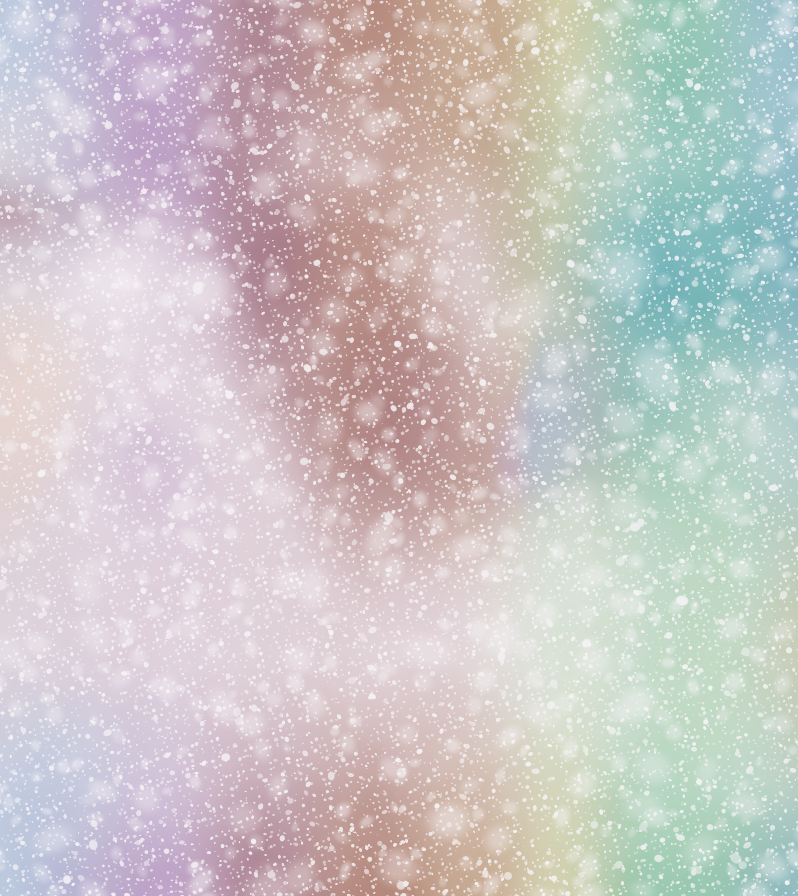
Reproduce this background procedurally as a WebGL 1 fragment shader.

```glsl
precision highp float;
// Pastel rainbow sky with drifting mist, soft out-of-focus spots and falling snow.

uniform vec2 u_resolution;

// Rainbow stops, from left to right
const vec3 BLUE  = vec3(0.75, 0.80, 0.88);
const vec3 LILAC = vec3(0.77, 0.67, 0.80);
const vec3 ROSE  = vec3(0.70, 0.55, 0.60);
const vec3 CLAY  = vec3(0.73, 0.57, 0.53);
const vec3 TAN   = vec3(0.79, 0.68, 0.59);
const vec3 STRAW = vec3(0.83, 0.82, 0.69);
const vec3 MINT  = vec3(0.58, 0.78, 0.70);
const vec3 SKY   = vec3(0.58, 0.74, 0.79);
// Glows and mist
const vec3 TEAL  = vec3(0.42, 0.69, 0.72);
const vec3 LEAF  = vec3(0.72, 0.84, 0.72);
const vec3 SAND  = vec3(0.74, 0.72, 0.57);
const vec3 PEACH = vec3(0.91, 0.83, 0.79);
const vec3 SLATE = vec3(0.64, 0.70, 0.77);
const vec3 PINK_MIST  = vec3(0.89, 0.84, 0.87);
const vec3 GREEN_MIST = vec3(0.85, 0.89, 0.85);
const vec3 SNOW = vec3(0.97, 0.96, 0.97);

const float WARP = 0.09;         // how far noise bends the colours
const float CLOUD_LIGHT = 0.5;   // strength of the cloudy mottling
const float SPOT_ALPHA = 0.5;    // opacity of the blurred spots
const float FLAKE_ALPHA = 0.9;   // opacity of the sharp snow

float hash(vec2 p) {
  return fract(sin(dot(p, vec2(127.1, 311.7))) * 43758.5);
}

float noise(vec2 p) {
  vec2 i = floor(p), f = fract(p);
  f = f * f * (3.0 - 2.0 * f);
  return mix(mix(hash(i), hash(i + vec2(1.0, 0.0)), f.x),
             mix(hash(i + vec2(0.0, 1.0)), hash(i + 1.0), f.x), f.y);
}

float fbm(vec2 p) {
  float sum = 0.0, gain = 0.5;
  for (int i = 0; i < 5; i++) {
    sum += gain * noise(p);
    p = mat2(1.6, 1.2, -1.2, 1.6) * p + 7.3;
    gain *= 0.5;
  }
  return sum;
}

vec3 rainbow(float x) {
  vec3 c = mix(BLUE, LILAC, smoothstep(0.0, 0.20, x));
  c = mix(c, ROSE,  smoothstep(0.20, 0.33, x));
  c = mix(c, CLAY,  smoothstep(0.33, 0.45, x));
  c = mix(c, TAN,   smoothstep(0.45, 0.60, x));
  c = mix(c, STRAW, smoothstep(0.60, 0.71, x));
  c = mix(c, MINT,  smoothstep(0.70, 0.84, x));
  return mix(c, SKY, smoothstep(0.85, 1.0, x));
}

// Elliptical falloff: 1 at the centre, 0 far away
float glow(vec2 p, vec2 centre, vec2 radius) {
  vec2 q = (p - centre) / radius;
  return exp(-dot(q, q));
}

// One scattered oval per grid cell; sizes are fractions of the height
float scatter(vec2 p, float cells, float rMin, float rMax, float soft, float density, float seed) {
  vec2 g = mat2(cos(seed), sin(seed), -sin(seed), cos(seed)) * p * cells + seed * 3.7;
  vec2 id = floor(g) + seed * 17.0;
  float size = hash(id + 4.1);
  float r = mix(rMin, rMax, size * size);
  float room = 1.0 - 2.0 * r * (1.0 + soft) * cells;
  vec2 jitter = (vec2(hash(id), hash(id + 9.2)) - 0.5) * room;
  vec2 q = (fract(g) - 0.5 - jitter) / cells;
  float a = 6.283 * hash(id + 2.7);
  q = mat2(cos(a), sin(a), -sin(a), cos(a)) * q;
  q.y *= 1.0 + 0.6 * hash(id + 6.4);
  float edge = max(r * soft, 0.6 / u_resolution.y);
  float shape = 1.0 - smoothstep(r - edge, r + edge, length(q));
  return shape * step(hash(id + 5.8), density) * (0.5 + 0.5 * hash(id + 3.3));
}

void main() {
  vec2 uv = gl_FragCoord.xy / u_resolution;
  vec2 p = gl_FragCoord.xy / u_resolution.y;
  float cloud = fbm(p * 7.0);
  vec2 bend = vec2(fbm(p * 5.0 + 11.0), fbm(p * 5.0 + 31.0)) - 0.48;
  vec2 w = uv + WARP * bend;

  // Rainbow with teal, green and sand on the right
  vec3 col = rainbow(uv.x + 0.25 * WARP * bend.x);
  col = mix(col, LEAF, 0.85 * glow(w, vec2(0.90, 0.24), vec2(0.14, 0.26)));
  col = mix(col, TEAL, 0.90 * glow(w, vec2(0.86, 0.69), vec2(0.14, 0.17)));
  col = mix(col, SAND, 0.75 * glow(w, vec2(1.01, 0.27), vec2(0.06, 0.14)));

  // Rosy slope meeting a cool slope along a bowed vertical seam
  float seam = 0.645 + 0.9 * (uv.y - 0.50) * (uv.y - 0.50);
  float side = smoothstep(-0.012, 0.02, uv.x - seam + 0.15 * WARP * bend.x);
  col = mix(col, mix(ROSE, CLAY, 0.5), 0.9 * (1.0 - side) * glow(w, vec2(0.51, 0.54), vec2(0.15, 0.15)));
  col = mix(col, SLATE, 0.9 * side * glow(w, vec2(0.67, 0.54), vec2(0.10, 0.14)));
  col = mix(col, LILAC * 0.95, 0.6 * glow(w, vec2(0.635, 0.50), vec2(0.025, 0.07)));

  // Mist bank: high on the left, lower to the right, thin at the bottom
  float top = mix(0.75, 0.44, smoothstep(0.20, 0.48, uv.x));
  float bank = 1.0 - smoothstep(top - 0.13, top + 0.07, w.y + 0.12 * (cloud - 0.48));
  bank *= smoothstep(0.0, 0.27, w.y) * mix(0.88, 0.35, smoothstep(0.66, 0.90, uv.x));
  vec3 mist = mix(PINK_MIST, GREEN_MIST, smoothstep(0.55, 0.72, uv.x));
  col = mix(col, mist, bank);

  // Separate pale clouds and tinted glows
  float pale = 0.75 * glow(w, vec2(0.59, 0.71), vec2(0.07, 0.11));
  pale += 0.65 * glow(w, vec2(0.70, 0.36), vec2(0.12, 0.09));
  pale += 0.60 * glow(w, vec2(0.94, 0.52), vec2(0.14, 0.09));
  pale += 0.45 * glow(w, vec2(0.43, 0.84), vec2(0.08, 0.06));
  pale += 0.45 * glow(w, vec2(0.78, 0.84), vec2(0.07, 0.08));
  pale += 0.60 * glow(w, vec2(0.04, 0.84), vec2(0.09, 0.06));
  col = mix(col, mist, min(pale, 0.9));
  col = mix(col, PEACH, 0.7 * glow(w, vec2(0.0, 0.55), vec2(0.08, 0.16)));
  col = mix(col, ROSE, 0.8 * glow(w, vec2(0.0, 0.76), vec2(0.11, 0.045)));
  col = mix(col, LILAC, 0.5 * glow(w, vec2(0.18, 0.49), vec2(0.06, 0.07)));
  col = mix(col, BLUE, 0.6 * glow(w, vec2(0.04, 0.13), vec2(0.14, 0.09)));
  col = mix(col, SNOW, 0.65 * glow(w, vec2(0.14, 0.70), vec2(0.08, 0.06)));
  col += CLOUD_LIGHT * (cloud - 0.48) * (1.0 - col);

  // Blurred spots, then sharp snow from large to fine
  float spots = 0.0, snow = 0.0;
  for (int i = 0; i < 4; i++) {
    float k = float(i);
    float s = exp2(-0.5 * k);
    spots = max(spots, scatter(p, 9.0 / s, 0.014 * s, 0.030 * s, 0.65, 0.6, 1.3 + k));
    snow = max(snow, scatter(p, 17.0 / (s * s), 0.0030 * s, 0.0070 * s, 0.2, 0.55, 6.1 + k));
  }
  snow = max(snow, 0.7 * scatter(p, 95.0, 0.0007, 0.0016, 0.4, 0.5, 12.4));
  col = mix(col, SNOW, SPOT_ALPHA * spots);
  col = mix(col, SNOW, FLAKE_ALPHA * snow);
  gl_FragColor = vec4(col, 1.0);
}
```
